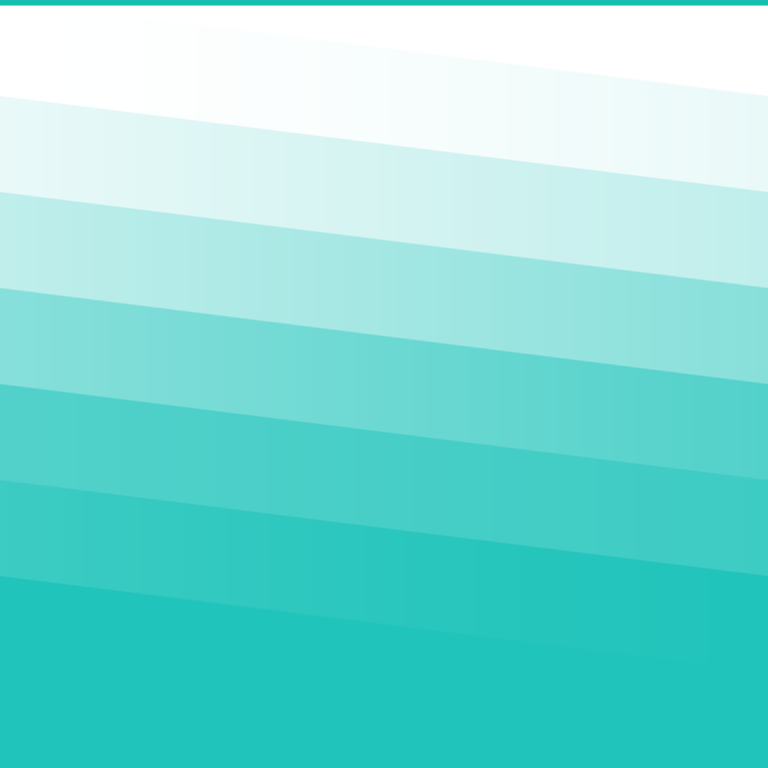
This background is drawn by a WebGL 2 fragment shader. Its source:

```glsl
#version 300 es
precision highp float;

uniform vec2 u_resolution;
out vec4 fragColor;

// Amount of white at each step, from the pale top to the solid base
const float PALENESS[7] = float[](1.0, 0.9, 0.715, 0.46, 0.22, 0.126, 0.0);

float paleness(float progress) {
    float t = clamp(progress, 0.0, 6.0);
    int step0 = min(int(t), 5);
    float along = t - float(step0);
    // Ease in and out at the two ends of the ramp
    if (step0 == 0) along = pow(along, 1.6);
    if (step0 == 5) along = 1.0 - pow(1.0 - along, 1.5);
    return mix(PALENESS[step0], PALENESS[step0 + 1], along);
}

void main() {
    vec2 uv = gl_FragCoord.xy / u_resolution;
    float depth = 1.0 - uv.y;
    float pixel = 1.0 / u_resolution.y;

    // Slanted bands: each one continues the ramp where the last one ended
    float band = depth * 8.0 - uv.x;
    float edge = floor(band + 0.5);
    float softness = 8.0 * max(pixel, 0.0014);
    float below = smoothstep(-softness, softness, band - edge);
    float above = edge < 0.5 ? 1.0 : paleness(edge - 1.0 + uv.x);
    float lower = edge < -0.5 ? 1.0 : paleness(edge + uv.x);

    vec3 teal = vec3(0.129, 0.769, 0.733);
    vec3 color = mix(teal, vec3(1.0), mix(above, lower, below));

    // Thin darker strip along the top
    float strip = 1.0 - smoothstep(-pixel, pixel, depth - 0.0072);
    color = mix(color, vec3(0.085, 0.745, 0.695), strip);

    fragColor = vec4(color, 1.0);
}
```
